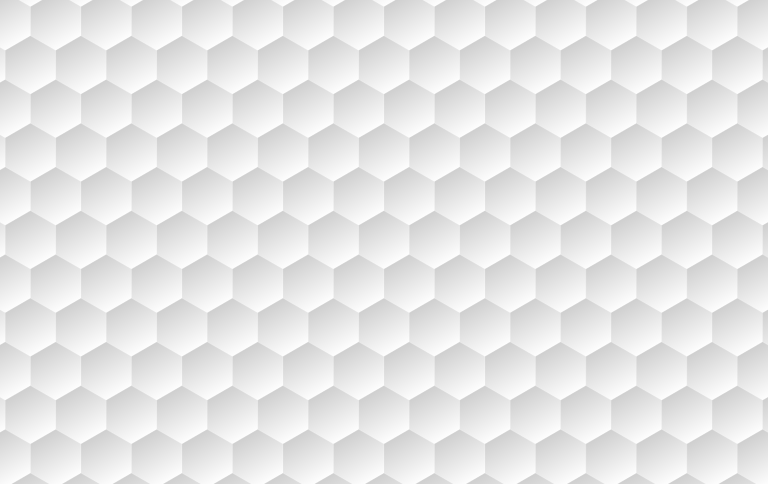
Give the GLSL for this pattern, as a WebGL 1 fragment shader.

```glsl
precision highp float;

uniform vec2 u_resolution;

const float TILES_ACROSS = 15.21;             // hexagon widths per canvas width
const vec2 TILE_ORIGIN = vec2(1.103, 7.434);  // one hexagon centre, in tile widths
const vec2 LATTICE = vec2(1.0, 1.7320508);    // rectangular period of the hex grid
const vec2 SLOPE = vec2(0.5, 0.8660254);      // normal of a slanted side
const float SHADE_DARK = 0.812;
const float SHADE_LIGHT = 0.994;
const float SEAM_WIDTH = 0.014;
const float SEAM_STRENGTH = 0.25;
const int SAMPLES = 4;                        // per pixel and axis

// Offset from the centre of the nearest pointy-topped hexagon
vec2 hexOffset(vec2 p) {
  vec2 a = mod(p + 0.5 * LATTICE, LATTICE) - 0.5 * LATTICE;
  vec2 b = mod(p, LATTICE) - 0.5 * LATTICE;
  return dot(a, a) < dot(b, b) ? a : b;
}

// Distance inward from the closest side
float hexEdge(vec2 q) {
  q = abs(q);
  return 0.5 - max(q.x, dot(q, SLOPE));
}

// Ramp from the upper-left side to the lower-right side
float tileShade(vec2 q, float dark, float light) {
  float ramp = 0.5 + dot(q, vec2(SLOPE.x, -SLOPE.y));
  return mix(dark, light, clamp(ramp, 0.0, 1.0));
}

float patternShade(vec2 p) {
  vec2 q = hexOffset(p);
  float seam = 1.0 - smoothstep(0.0, SEAM_WIDTH, hexEdge(q));
  float shade = tileShade(q, SHADE_DARK, SHADE_LIGHT);
  return mix(shade, SHADE_LIGHT, seam * SEAM_STRENGTH);
}

void main() {
  float tilesPerPixel = TILES_ACROSS / u_resolution.x;
  float total = 0.0;

  // Supersample for smooth borders
  for (int j = 0; j < SAMPLES; j++) {
    for (int i = 0; i < SAMPLES; i++) {
      vec2 jitter = (vec2(float(i), float(j)) + 0.5) / float(SAMPLES) - 0.5;
      vec2 p = (gl_FragCoord.xy + jitter) * tilesPerPixel;
      total += patternShade(p - TILE_ORIGIN);
    }
  }
  gl_FragColor = vec4(vec3(total / float(SAMPLES * SAMPLES)), 1.0);
}
```
